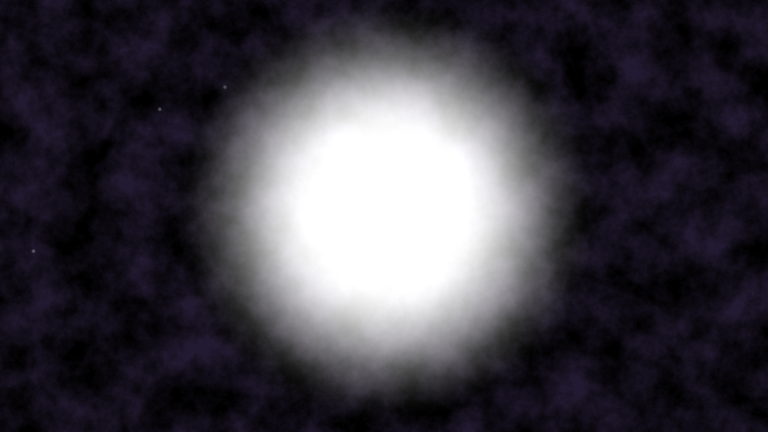
A Shadertoy shader for this background:

```glsl
// A soft white orb glowing in front of dim violet nebula clouds with rare star specks.
// The clouds are layered gradient noise with strong fine octaves; the orb is a smooth
// radial falloff laid over them, so that wisps show through its rim.

vec2 hash2(vec2 p) {
    vec3 q = fract(p.xyx * vec3(0.1031, 0.1030, 0.0973));
    q += dot(q, q.yzx + 33.33);
    return fract((q.xx + q.yz) * q.zy);
}

float cornerSlope(vec2 cell, vec2 corner, vec2 local) {
    float angle = 6.2832 * hash2(cell + corner).x;
    return dot(vec2(cos(angle), sin(angle)), local - corner);
}

float gradientNoise(vec2 p) {
    vec2 cell = floor(p), f = p - cell;
    vec2 w = f * f * f * (f * (f * 6.0 - 15.0) + 10.0);
    float low = mix(cornerSlope(cell, vec2(0, 0), f), cornerSlope(cell, vec2(1, 0), f), w.x);
    float high = mix(cornerSlope(cell, vec2(0, 1), f), cornerSlope(cell, vec2(1, 1), f), w.x);
    return mix(low, high, w.y);
}

float fbm(vec2 p) {
    float sum = 0.0, amplitude = 0.6;
    for (int octave = 0; octave < 6; octave++) {
        sum += amplitude * gradientNoise(p);
        p = mat2(1.6, 1.2, -1.2, 1.6) * p + 17.3;
        amplitude *= 0.62;
    }
    return sum;
}

// Faint specks in a few randomly chosen cells
float starSpecks(vec2 p) {
    vec2 cell = floor(p * 9.0);
    vec2 offset = fract(p * 9.0) - 0.2 - 0.6 * hash2(cell + 71.0);
    float present = step(0.97, hash2(cell + 23.0).x);
    return present * smoothstep(0.06, 0.0, length(offset));
}

void mainImage(out vec4 fragColor, in vec2 fragCoord) {
    vec2 p = (fragCoord - 0.5 * iResolution.xy) / iResolution.y;

    // Nebula
    float density = clamp(0.45 + 1.35 * fbm(p * 8.0 + 40.0), 0.0, 1.0);
    vec3 color = vec3(0.135, 0.103, 0.195) * density;
    color += 0.3 * starSpecks(p);

    // Orb, with a neutral halo that thins the violet near its rim
    float radius = length(p - vec2(0.007, 0.013));
    float halo = smoothstep(0.52, 0.4, radius);
    color = mix(color, vec3(0.14) * density, 0.55 * halo);
    float glow = 1.0 - smoothstep(0.165, 0.49, radius);
    color += glow * (1.0 - 0.6 * color);

    fragColor = vec4(min(color, 1.0), 1.0);
}
```
